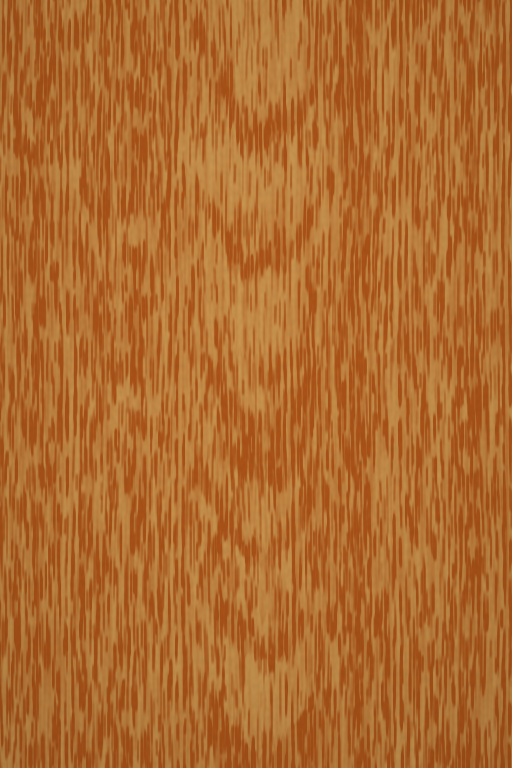
Write a Shadertoy shader that draws this texture.

```glsl
const vec3 PALE_WOOD = vec3(0.755, 0.560, 0.300);
const vec3 RUSSET_GRAIN = vec3(0.640, 0.310, 0.090);
const int PORE_LAYERS = 6;

vec3 hash3(vec2 cell) {
    vec3 q = fract(cell.xyx * vec3(0.1031, 0.1030, 0.0973));
    q += dot(q, q.yxz + 33.33);
    return fract((q.xxy + q.yzz) * q.zyx);
}

float gradientDot(vec2 cell, vec2 offset) {
    float angle = 6.2832 * hash3(cell).x;
    return dot(vec2(cos(angle), sin(angle)), offset);
}

float gradientNoise(vec2 p) {
    vec2 cell = floor(p);
    vec2 f = p - cell;
    vec2 u = f * f * f * (f * (f * 6.0 - 15.0) + 10.0);
    vec2 e = vec2(1.0, 0.0);
    float a = gradientDot(cell, f);
    float b = gradientDot(cell + e.xy, f - e.xy);
    float c = gradientDot(cell + e.yx, f - e.yx);
    float d = gradientDot(cell + e.xx, f - e.xx);
    return 1.4 * mix(mix(a, b, u.x), mix(c, d, u.x), u.y);
}

// Noise stretched along the trunk; seed shifts each layer apart.
float fibre(vec2 p, float across, float along, float seed) {
    return gradientNoise(p * vec2(across, along) + seed * vec2(17.3, 9.7));
}

// Long growth bands with a few denser stripes.
float growthBands(vec2 p) {
    vec4 centres = vec4(0.055, 0.283, 0.470, 0.612);
    vec4 widths = vec4(0.016, 0.008, 0.013, 0.015);
    vec4 offset = (p.x - centres) / widths;
    float stripes = dot(exp(-offset * offset), vec4(0.12, 0.14, 0.22, 0.15));
    return stripes + 0.08 * fibre(p, 14.0, 0.5, 6.0)
                   + 0.20 * fibre(p, 60.0, 0.8, 7.0);
}

// Nested U-shaped rings that fade out beside the heart of the board.
float cathedral(vec2 p, float ragged) {
    float dx = p.x - 0.340 - 0.010 * gradientNoise(vec2(p.y * 3.0, 1.5));
    float across = dx / 0.068;
    float heart = exp(-across * across * across * across);
    float level = p.y - 19.0 * dx * dx + ragged
                + 0.024 * gradientNoise(p * vec2(21.0, 12.0) + 4.0);
    float rings = gradientNoise(vec2(level * 19.0, 3.4))
                + 0.7 * gradientNoise(vec2(level * 43.0, 8.6));
    return heart * (smoothstep(-0.15, 0.6, rings) - 0.42);
}

// One layer of tapered dashes, present where the wood is dense.
float poreDashes(vec2 p, float columns, float rows, float seed) {
    vec2 q = p * vec2(columns, rows) + seed * vec2(0.37, 5.3);
    float column = floor(q.x);
    q.y += 40.0 * hash3(vec2(column, seed + 71.0)).x;
    vec2 cell = vec2(column, floor(q.y));
    vec2 local = q - cell - 0.5;
    vec3 rnd = hash3(cell + seed * vec2(31.0, 57.0));

    float halfLength = mix(0.25, 0.48, rnd.y);
    float lengthwise = abs(local.y) / halfLength;
    float taper = 1.0 - smoothstep(0.45, 1.0, lengthwise);
    float lean = (rnd.z - 0.5) * 0.3 * local.y;
    float sideways = abs(local.x - 0.36 * (rnd.x - 0.5) - lean);
    float line = 1.0 - smoothstep(0.06, 0.27, sideways);

    vec2 centre = p - local / vec2(columns, rows);
    float density = 0.54 + 0.9 * growthBands(centre)
                  + 0.85 * cathedral(centre, 0.0);
    float pick = fract(rnd.x * 7.0 + rnd.z * 13.0);
    return line * taper * smoothstep(pick - 0.2, pick + 0.2, density);
}

float lampFalloff(vec2 uv) {
    vec2 q = (uv - vec2(0.5, 0.56)) * vec2(1.0, 1.1);
    return 1.03 - 0.20 * dot(q, q);
}

void mainImage(out vec4 fragColor, in vec2 fragCoord) {
    vec2 p = fragCoord / iResolution.y;
    vec2 uv = fragCoord / iResolution.xy;

    // Gentle sway keeps the fibres from running dead straight.
    vec2 grain = p;
    grain.x += 0.004 * gradientNoise(p * vec2(5.0, 2.3));

    // Dashes alternate between short and long layers.
    float dashes = 0.0;
    for (int i = 0; i < PORE_LAYERS; i++) {
        float k = float(i);
        float rows = mix(19.0, 9.0, mod(k, 3.0) * 0.5);
        dashes += poreDashes(grain, 92.0 + 7.0 * k, rows, k + 1.0);
    }

    float fineFibre = fibre(grain, 185.0, 9.0, 9.0);
    float stain = 0.23 + 0.60 * dashes + 0.30 * fineFibre
                + 0.55 * growthBands(grain)
                + 0.26 * cathedral(p, 0.022 * fineFibre);
    vec3 wood = mix(PALE_WOOD, RUSSET_GRAIN, smoothstep(-0.12, 1.1, stain));

    // Faint mottling of the surface sheen.
    wood *= 1.0 + 0.03 * fibre(p, 190.0, 120.0, 11.0);
    fragColor = vec4(wood * lampFalloff(uv), 1.0);
}
```
